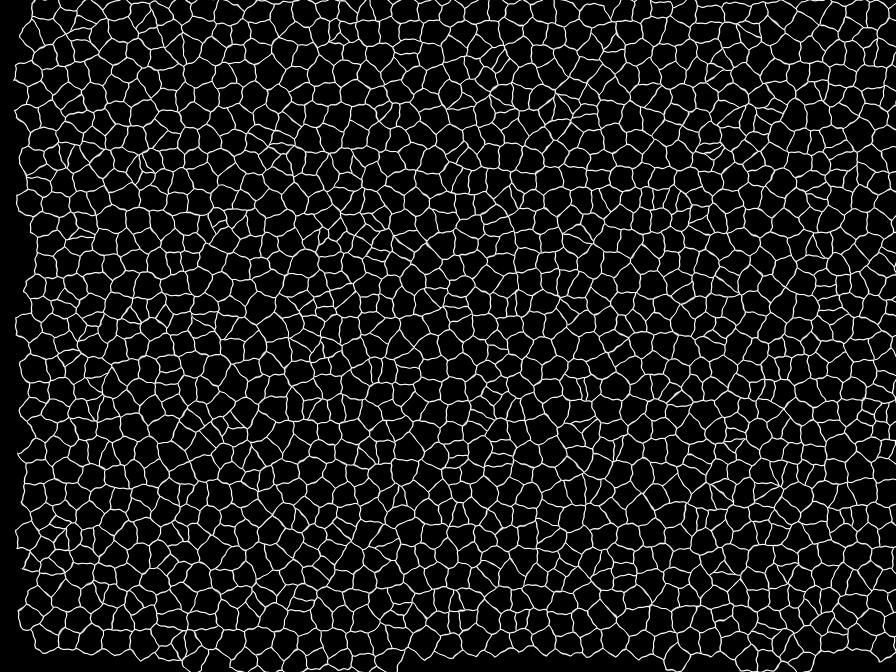
Write a WebGL 2 fragment shader that draws this pattern.

```glsl
#version 300 es
precision highp float;
// Thin pale outlines of tightly packed, irregular cells on black.
// Cellular noise on a jittered staggered grid gives the borders; some cells are
// split in two, and those beyond a ragged margin merge into the empty ground.

uniform vec2 u_resolution;
out vec4 fragColor;

const float ROWS = 30.0;              // cell units per canvas height
const vec2 PITCH = vec2(1.07, 0.935); // spacing of the staggered grid
const float JITTER = 0.62;            // scatter of the cell centres
const float SPLIT_RATE = 0.17;        // share of cells cut in two
const vec2 SPLIT_REACH = vec2(0.34, 0.62);
const float LINE_WIDTH = 0.0018;      // in canvas heights
const float LEFT_MARGIN = 1.15;       // margins in cell units
const float BOTTOM_MARGIN = 0.5;
const float TOP_MARGIN = 0.2;
const vec3 GROUND_COLOR = vec3(0.0);
const vec3 LINE_COLOR = vec3(1.0);

const int REACH = 2;                  // grid neighbours searched each way
const int SITES = 50;                 // two sites per searched grid cell
const vec2 FAR_AWAY = vec2(1000.0);

vec3 hash3(vec2 cell) {
    vec3 q = fract(vec3(cell.xyx) * vec3(0.1031, 0.1030, 0.0973));
    q += dot(q, q.yxz + 33.33);
    return fract((q.xxy + q.yzz) * q.zyx);
}

// Small layered sines make the straight borders waver.
vec2 waver(vec2 p) {
    vec2 coarse = sin(p.yx * 6.0 + 2.0 * sin(p * 0.7));
    vec2 fine = sin(p.yx * 15.0 + 3.0 * sin(p * 1.3));
    return p + 0.04 * coarse + 0.018 * fine;
}

vec2 mainSite(vec2 cell) {
    vec2 scatter = (hash3(cell + 71.0).xy - 0.5) * JITTER;
    float stagger = 0.5 * mod(cell.y, 2.0);
    return (cell + vec2(0.25 + stagger, 0.5) + scatter) * PITCH;
}

// Second centre of a split cell, or a far point when the cell stays whole.
vec2 splitSite(vec2 cell, vec2 site) {
    vec3 h = hash3(cell + 213.0);
    float angle = 6.2832 * h.y;
    float reach = mix(SPLIT_REACH.x, SPLIT_REACH.y, h.z);
    return h.x < SPLIT_RATE ? site + reach * vec2(cos(angle), sin(angle)) : FAR_AWAY;
}

bool isOutside(vec2 site) {
    float bottom = BOTTOM_MARGIN + 0.25 * sin(site.x * 0.33);
    return site.x < LEFT_MARGIN || site.y < bottom || site.y > ROWS - TOP_MARGIN;
}

float borderDistance(vec2 p) {
    // Gather the sites around the point and keep the nearest.
    vec2 sites[SITES];
    vec2 base = floor(p / PITCH);
    vec2 nearest = FAR_AWAY;
    float best = 1e6;
    int count = 0;
    for (int y = -REACH; y <= REACH; y++) {
        for (int x = -REACH; x <= REACH; x++) {
            vec2 cell = base + vec2(x, y);
            vec2 site = mainSite(cell);
            sites[count] = site;
            sites[count + 1] = splitSite(cell, site);
            for (int k = 0; k < 2; k++) {
                vec2 offset = sites[count + k] - p;
                float d = dot(offset, offset);
                if (d < best) {
                    best = d;
                    nearest = sites[count + k];
                }
            }
            count += 2;
        }
    }

    // Distance to the closest bisector; merged outside cells share no border.
    bool outside = isOutside(nearest);
    float border = 10.0;
    for (int i = 0; i < SITES; i++) {
        vec2 span = sites[i] - nearest;
        if (dot(span, span) < 1e-5 || (outside && isOutside(sites[i]))) continue;
        border = min(border, dot(0.5 * (sites[i] + nearest) - p, normalize(span)));
    }
    return border;
}

void main() {
    vec2 p = gl_FragCoord.xy / u_resolution.y * ROWS;
    float pixel = ROWS / u_resolution.y;
    float width = LINE_WIDTH * ROWS;
    float border = borderDistance(waver(p));

    // Share of the pixel that the line covers.
    float coverage = (0.5 * (width + pixel) - border) / pixel;
    coverage = clamp(coverage, 0.0, min(width / pixel, 1.0));
    fragColor = vec4(mix(GROUND_COLOR, LINE_COLOR, coverage), 1.0);
}
```
